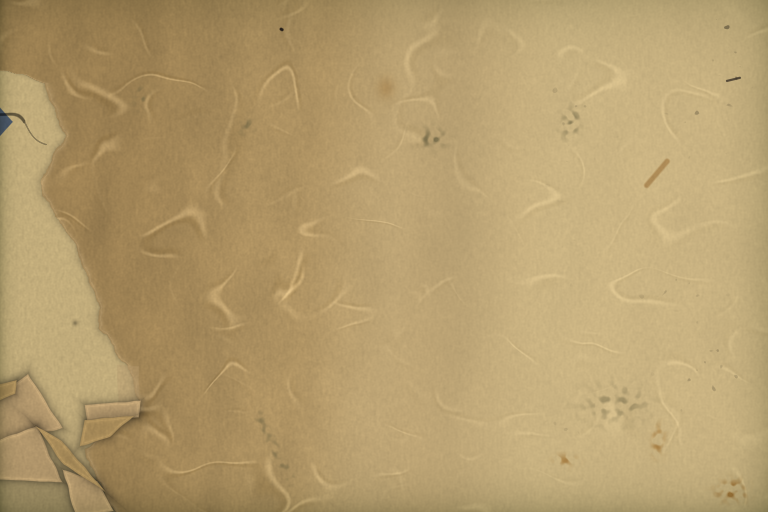
A WebGL 1 fragment shader for this texture:

```glsl
precision highp float;
// Aged paper: a brown left side fading to pale tan, torn at the left over a lighter
// backing with loose scraps. Gradient noise gives tone, grain and creases;
// distance functions give the tear, scraps and stains.
uniform vec2 u_resolution;

vec2 hash2(vec2 c) {
  return fract(sin(vec2(dot(c, vec2(127.1, 311.7)), dot(c, vec2(269.5, 183.3)))) * 43758.5) * 2. - 1.;
}

float noise(vec2 p) {
  vec2 i = floor(p), f = fract(p), u = f * f * (3. - 2. * f), e = vec2(1, 0);
  return mix(mix(dot(hash2(i), f), dot(hash2(i + e), f - e), u.x),
    mix(dot(hash2(i + e.yx), f - e.yx), dot(hash2(i + 1.), f - 1.), u.x), u.y);
}

float fbm(vec2 p) {
  float sum = 0., amp = .6;
  for (int i = 0; i < 4; i++) {
    sum += amp * noise(p);
    p = p * 2.03 + 17.3;
    amp *= .55;
  }
  return sum;
}

float ramp(float y, float a, float b, float rise) {
  return rise * clamp((y - a) / (b - a), 0., 1.);
}

// Horizontal reach of the missing piece at depth y
float tearReach(float y) {
  float x = ramp(y, .132, .146, .095) + ramp(y, .146, .162, .043) - .05;
  x += ramp(y, .162, .264, .037) - ramp(y, .264, .36, .047);
  x += ramp(y, .375, .48, .069) + ramp(y, .48, .6, .048);
  x += ramp(y, .645, .715, .055) + ramp(y, .715, .79, .023);
  return x - ramp(y, .8, .875, .108) + ramp(y, .885, 1., .06);
}

float side(vec2 p, vec2 a, vec2 b) {
  vec2 e = normalize(b - a);
  return dot(p - a, vec2(e.y, -e.x));
}

// Convex scrap, corners clockwise, with a soft shadow and a worn rim
void scrap(inout vec3 col, vec2 p, vec2 a, vec2 b, vec2 c, vec2 d, vec3 tint) {
  float s = max(max(side(p, a, b), side(p, b, c)), max(side(p, c, d), side(p, d, a)));
  col *= 1. - .34 * exp(-max(s, 0.) * 140.);
  col = mix(col, tint * (1. + .12 * exp(-abs(s + .004) * 350.)), smoothstep(.0015, -.0015, s));
}

float blot(vec2 p, float x, float y, float rx, float ry) {
  vec2 q = (p - vec2(x, y)) / vec2(rx, ry);
  return exp(-dot(q, q));
}

float stroke(vec2 p, vec2 a, vec2 b, float w) {
  vec2 d = b - a;
  float s = length(p - a - d * clamp(dot(p - a, d) / dot(d, d), 0., 1.));
  return 1. - smoothstep(w * .4, w + .0015, s);
}

void main() {
  // Height is 1, y runs downwards
  vec2 p = vec2(gl_FragCoord.x, u_resolution.y - gl_FragCoord.y) / u_resolution.y;
  float cloud = fbm(p * 4.), patches = fbm(p * vec2(13, 7) + 9.);
  float grain = noise(p * vec2(170, 85)) + .7 * noise(p * 230.);
  float brown = 1. - smoothstep(.45, .9, p.x);

  // Sheet tone, brown to pale
  float x = p.x + .05 * cloud + .07 * (p.y - .5);
  vec3 sheet = mix(vec3(.615, .505, .325), vec3(.69, .58, .39), smoothstep(.15, .66, x));
  sheet = mix(sheet, vec3(.75, .65, .462), smoothstep(.58, .78, x));
  sheet = mix(sheet, vec3(.795, .705, .512), smoothstep(.8, 1.12, x));
  sheet *= 1. + patches * (.045 + .09 * brown);
  sheet *= 1. - .05 * blot(p, .89, .4, .06, .4) - .05 * blot(p, .2, .45, .02, .25);

  // Pale creases with a thin shadow
  vec2 w = p + .03 * vec2(noise(p * 13.), noise(p * 13. + 40.));
  for (int i = 0; i < 3; i++) {
    float k = float(i), n = noise(w * vec2(5. + 2. * k, 11. - 2. * k) + 31. * k);
    float broken = smoothstep(.06, .35, noise(p * 8. + 57. * k)) * (.5 + .5 * brown);
    sheet += broken * vec3(.12, .11, .09) * (1. - smoothstep(0., .035, abs(n)));
    sheet -= broken * .035 * (1. - smoothstep(0., .04, abs(n - .045)));
  }

  // Smudges, rust, flecks and ink
  float rough = smoothstep(-.1, .35, noise(p * 75.));
  float smudge = blot(p, .843, .27, .025, .018) + .7 * blot(p, 1.115, .24, .02, .03)
    + .5 * blot(p, 1.2, .79, .06, .035) + .6 * blot(p, .275, .19, .015, .02)
    + .6 * blot(p, .48, .245, .015, .015) + .5 * stroke(p, vec2(.505, .81), vec2(.57, .94), .012);
  sheet = mix(sheet, vec3(.4, .37, .25), min(smudge * rough, .7));
  float rust = blot(p, 1.43, .96, .025, .018) + .7 * blot(p, 1.285, .86, .012, .025)
    + .5 * blot(p, 1.105, .9, .02, .012);
  sheet = mix(sheet, vec3(.6, .41, .16), min(rust * rough * 1.3, .8));
  float stain = .5 * blot(p, .754, .172, .016, .02) + .75 * stroke(p, vec2(1.303, .315), vec2(1.263, .362), .006);
  sheet = mix(sheet, vec3(.64, .49, .28), stain);
  float fleck = smoothstep(.36, .5, noise(p * 65. + 5.)) * smoothstep(0., .3, noise(p * 6. + 71.));
  sheet *= 1. - .35 * fleck * smoothstep(.9, 1.3, p.x) * (1. - .7 * p.y);
  float ink = stroke(p, vec2(.549, .057), vec2(.551, .058), .003)
    + .7 * stroke(p, vec2(1.42, .158), vec2(1.445, .152), .002);
  sheet = mix(sheet, vec3(.16, .13, .11), ink);

  // Backing seen through the tear, with a blue corner and a crack
  vec3 backing = vec3(.765, .68, .485) * (1. + .04 * cloud - .15 * smoothstep(.88, .97, p.y));
  backing = mix(backing, vec3(.3, .35, .42), smoothstep(.002, -.002, p.x - .025 + .9 * abs(p.y - .238)));
  float crack = stroke(w, vec2(0, .222), vec2(.04, .247), .003) + .6 * stroke(w, vec2(.04, .247), vec2(.095, .285), .0015);
  backing *= 1. - .5 * min(crack, 1.) - .3 * blot(p, .147, .631, .005, .005);
  float gap = tearReach(p.y + .008 * noise(p * 35.)) - p.x + .013 * fbm(p * 28.);
  sheet += .07 * exp(-abs(gap + .004) * 260.);
  backing *= 1. - .2 * exp(-max(gap, 0.) * 170.);
  vec3 col = mix(sheet, backing, smoothstep(-.0015, .0015, gap));

  // Loose scraps
  vec2 q = p + .004 * vec2(noise(p * 32.), noise(p * 32. + 20.));
  vec3 pale = vec3(.71, .6, .43), dull = vec3(.64, .53, .34);
  col = mix(col, pale, .45 * smoothstep(.002, -.002, max(abs(q.x - .25) - .02, abs(q.y - .75) - .036)));
  scrap(col, q, vec2(-.02, .785), vec2(.055, .73), vec2(.122, .837), vec2(-.02, .865), pale);
  scrap(col, q, vec2(-.02, .755), vec2(.033, .742), vec2(.03, .77), vec2(-.02, .79), dull);
  scrap(col, q, vec2(-.02, .867), vec2(.072, .832), vec2(.122, .942), vec2(-.02, .936), pale);
  scrap(col, q, vec2(.122, .918), vec2(.19, .94), vec2(.222, .998), vec2(.15, 1.01), pale * 1.04);
  scrap(col, q, vec2(.07, .832), vec2(.12, .86), vec2(.205, .96), vec2(.125, .908), dull);
  scrap(col, q, vec2(.165, .791), vec2(.275, .783), vec2(.272, .815), vec2(.17, .82), pale);
  scrap(col, q, vec2(.165, .82), vec2(.263, .812), vec2(.215, .853), vec2(.156, .872), dull);

  // Grain and darkened borders
  col *= 1. + grain * (.045 + .025 * brown);
  float border = .13 * exp(-p.y * 17.) + .2 * exp((p.y - 1.) * 24.) + .22 * exp(-p.x * 75.)
    + .15 * exp((p.x - u_resolution.x / u_resolution.y) * 24.);
  gl_FragColor = vec4(col * (1. - border * vec3(1, .93, 1.1)), 1);
}
```
